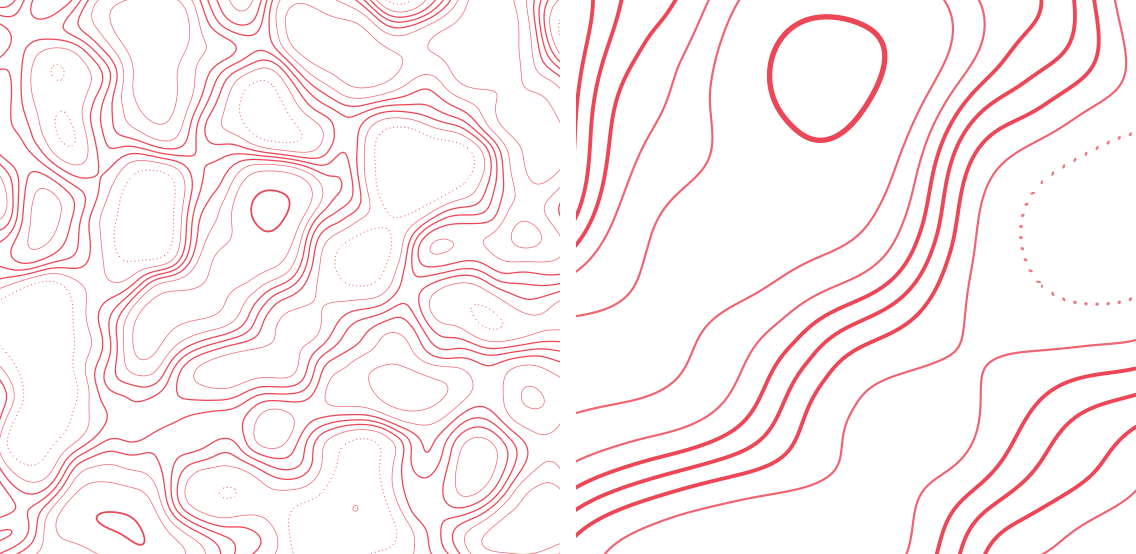
Left: the whole. Right: its middle third, enlarged.
A Shadertoy shader for this pattern:

```glsl
// Topographic contour map: red level lines on white paper.
// A warped sum of gradient noise gives the terrain; dividing its offset from
// the nearest level by its slope gives the distance to that contour line.

vec2 randomDirection(vec2 cell) {
    vec3 q = fract(cell.xyx * vec3(0.1031, 0.1030, 0.0973));
    q += dot(q, q.yzx + 33.33);
    return normalize(fract((q.xx + q.yz) * q.zy) - 0.5);
}

float gradientNoise(vec2 p) {
    vec2 i = floor(p), f = p - i;
    vec2 u = f * f * f * (f * (f * 6.0 - 15.0) + 10.0);
    vec2 e = vec2(1.0, 0.0);
    float a = dot(randomDirection(i), f);
    float b = dot(randomDirection(i + e.xy), f - e.xy);
    float c = dot(randomDirection(i + e.yx), f - e.yx);
    float d = dot(randomDirection(i + e.xx), f - e.xx);
    return mix(mix(a, b, u.x), mix(c, d, u.x), u.y);
}

// Terrain height, counted in contour levels
float terrain(vec2 p) {
    p += 0.022 * vec2(gradientNoise(p * 7.0 + 41.3), gradientNoise(p * 7.0 + 87.6));
    vec2 turned = mat2(0.8, 0.6, -0.6, 0.8) * p;
    float h = gradientNoise(p * 4.7 + 13.2)
            + 0.38 * gradientNoise(turned * 2.6 + 57.4)
            + 0.22 * gradientNoise(turned * 9.7 + 29.8);
    // Steep slopes gather lines into bundles, tops and basins stay open
    return 8.0 * h + 0.8 * sin(7.0 * h);
}

// Share of a pixel covered by a stroke of the given half width
float strokeCoverage(float dist, float halfWidth, float pixel) {
    float outer = clamp(0.5 + (halfWidth - dist) / pixel, 0.0, 1.0);
    float inner = clamp(0.5 - (halfWidth + dist) / pixel, 0.0, 1.0);
    return outer - inner;
}

void mainImage(out vec4 fragColor, in vec2 fragCoord) {
    float pixel = 1.0 / iResolution.x;
    vec2 p = fragCoord * pixel;

    // Distance to the nearest contour
    vec2 e = vec2(0.001, 0.0);
    float height = terrain(p);
    vec2 slope = vec2(terrain(p + e.xy) - terrain(p - e.xy),
                      terrain(p + e.yx) - terrain(p - e.yx)) / (2.0 * e.x);
    float steepness = max(length(slope), 0.5);
    float level = floor(height + 0.5);
    float dist = abs(height - level) / steepness;

    // Strong middle levels, thin tops and lows, heavy summit rings
    float halfWidth = 0.00065;
    float strength = 0.85;
    if (abs(level) < 1.5) { halfWidth = 0.00115; strength = 1.0; }
    if (level == 4.0) { halfWidth = 0.0016; strength = 1.0; }

    // One low level is dotted, stepping along the main axis of its tangent
    if (level == -3.0) {
        vec2 tangent = abs(slope.yx) / steepness;
        bool runsAcross = tangent.x > tangent.y;
        float spacing = 0.0066;
        float along = fract((runsAcross ? p.x : p.y) / spacing) - 0.5;
        along *= spacing / max(max(tangent.x, tangent.y), 0.5);
        dist = length(vec2(dist, along));
        halfWidth = 0.0010;
        strength = 0.75;
    }

    vec3 paper = vec3(1.0);
    vec3 ink = vec3(0.93, 0.28, 0.34);
    float coverage = strength * strokeCoverage(dist, halfWidth, pixel);
    fragColor = vec4(mix(paper, ink, coverage), 1.0);
}
```
